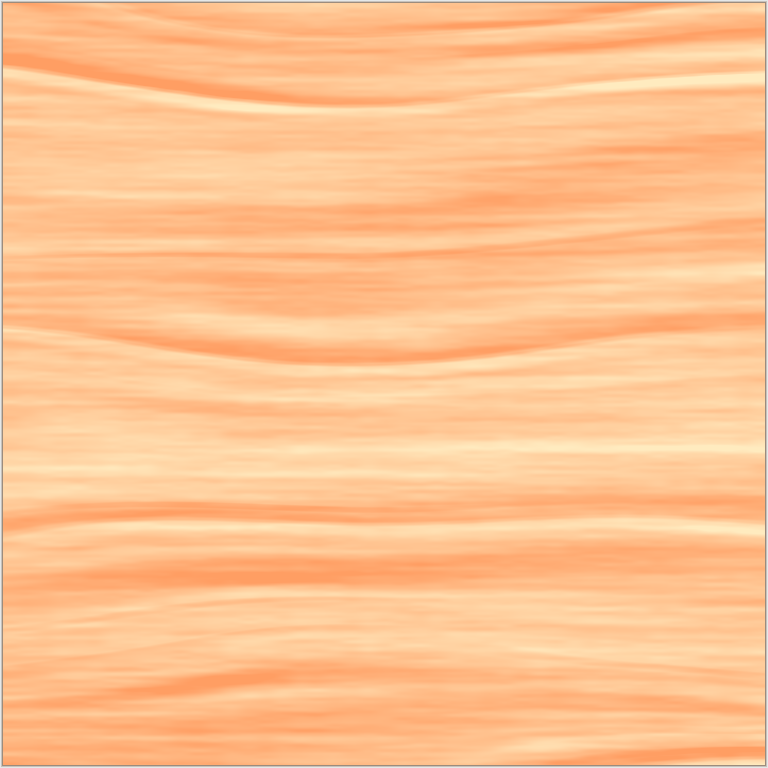
This texture is drawn by a three.js fragment shader. Its source:

```glsl
// Pale orange wood veneer with horizontal grain inside a thin grey frame.
// A warped height field gives growth rings with cream veins and dark edges;
// stretched value noise adds bands, thin lines and short fibres.

#define RINGS 9.0
#define WARP 1.15
#define VEIN_STRENGTH 0.46
#define EDGE_STRENGTH 0.36
#define BASE_TONE 0.49
#define FRAME_WIDTH 0.002
#define DARK_WOOD vec3(1.0, 0.62, 0.39)
#define PALE_WOOD vec3(1.0, 0.92, 0.75)
#define PAPER vec3(0.90, 0.91, 0.91)
#define FRAME_LINE vec3(0.61, 0.55, 0.49)

varying vec2 vUv;

float hash(vec2 p) {
  return fract(sin(dot(p, vec2(127.1, 311.7))) * 43758.5453);
}

float noise(vec2 p) {
  vec2 cell = floor(p);
  vec2 f = fract(p);
  f = f * f * (3.0 - 2.0 * f);
  float low = mix(hash(cell), hash(cell + vec2(1.0, 0.0)), f.x);
  float high = mix(hash(cell + vec2(0.0, 1.0)), hash(cell + vec2(1.0, 1.0)), f.x);
  return mix(low, high, f.y);
}

// Noise centred on zero, stretched along the grain
float grain(float x, float y, float seed) {
  return noise(vec2(x + seed, y + seed * 3.7)) - 0.5;
}

// Height whose level lines are the wavy growth rings
float ringHeight(vec2 p) {
  float broad = grain(p.x * 1.6, p.y * 7.0, 3.3);
  float small = grain(p.x * 2.9, p.y * 13.0, 8.6);
  return RINGS * p.y + WARP * (broad + 0.25 * small);
}

// Cream vein below each ring boundary and a dark edge above it
float ringTone(float height, float x) {
  float r = fract(height);
  float ring = floor(height + 0.5);
  float strength = smoothstep(0.15, 0.9, hash(vec2(ring, 5.0)));
  strength *= 0.85 + 0.7 * grain(x * 2.5, ring * 4.0, 2.4);
  float vein = smoothstep(0.74, 0.88, r) * (1.0 - smoothstep(0.95, 1.0, r));
  float edge = smoothstep(0.0, 0.05, r) * (1.0 - smoothstep(0.05, 0.32, r));
  return strength * (VEIN_STRENGTH * vein - EDGE_STRENGTH * edge);
}

// Bands, streaks and fibres from coarse to fine
float grainTone(vec2 p, float height) {
  float tone = 0.42 * grain(p.x * 0.9, height * 1.9, 11.2);
  tone += 0.48 * grain(p.x * 1.4, height * 5.0, 17.5);
  tone += 0.34 * grain(p.x * 2.6, p.y * 85.0 + height * 4.0, 23.1);
  tone += 0.20 * grain(p.x * 13.0, p.y * 190.0, 31.8);
  tone += 0.10 * grain(p.x * 45.0, p.y * 240.0, 43.4);
  float thinLine = smoothstep(0.2, 0.42, grain(p.x * 1.1, height * 6.5, 52.7));
  return tone - 0.2 * thinLine;
}

void main() {
  float height = ringHeight(vUv);
  float tone = BASE_TONE + ringTone(height, vUv.x) + grainTone(vUv, height);
  vec3 color = mix(DARK_WOOD, PALE_WOOD, clamp(tone, 0.0, 1.0));

  // Thin frame with a paper margin outside it
  vec2 inset = min(vUv, 1.0 - vUv);
  float border = min(inset.x, inset.y) / FRAME_WIDTH;
  color = mix(FRAME_LINE, color, smoothstep(1.8, 2.2, border));
  color = mix(PAPER, color, smoothstep(0.8, 1.2, border));
  gl_FragColor = vec4(color, 1.0);
}
```
